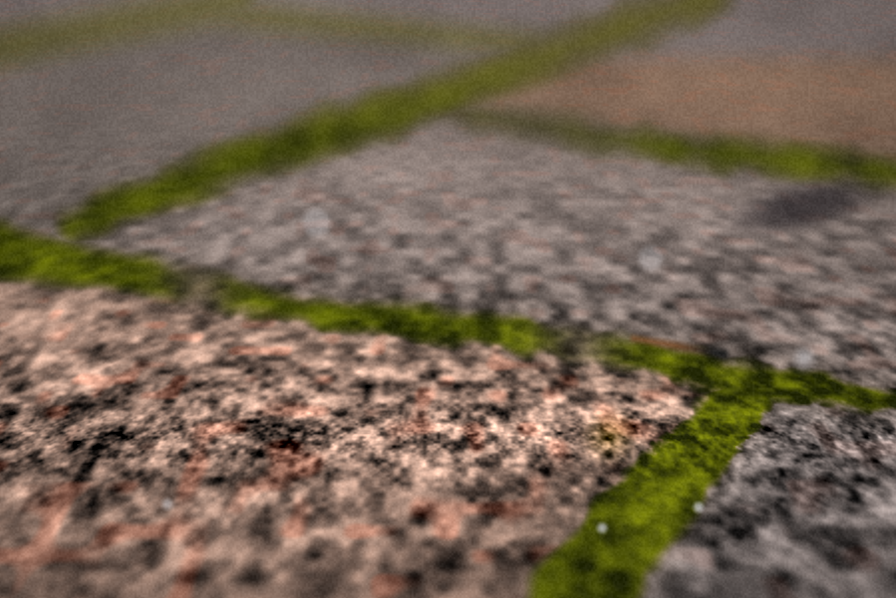
Give the GLSL for this texture, as a Shadertoy shader.

```glsl
const float FOCUS_Y = 0.27;
const float DEFOCUS = 0.03;
const float GRAIN_GAIN = 1.15;
const float FILM_GRAIN = 0.055;
const vec3 RED_BRICK = vec3(0.535, 0.435, 0.385);
const vec3 GREY_SLAB = vec3(0.495, 0.445, 0.425);
const vec3 FAR_LEFT = vec3(0.455, 0.415, 0.395);
const vec3 FAR_BRICK = vec3(0.53, 0.425, 0.355);
const vec3 FAR_GREY = vec3(0.50, 0.455, 0.445);
const vec3 NEAR_GREY = vec3(0.42, 0.385, 0.375);
const vec3 SOIL = vec3(0.34, 0.295, 0.255);
const vec3 MOSS_DARK = vec3(0.13, 0.15, 0.02);
const vec3 MOSS_LIGHT = vec3(0.44, 0.47, 0.05);
const vec3 MOSS_FAR = vec3(0.43, 0.40, 0.20);

float hash(vec2 p) {
    vec3 q = fract(vec3(p.xyx) * 0.1031);
    q += dot(q, q.yzx + 33.33);
    return fract((q.x + q.y) * q.z);
}

float noise(vec2 p) {
    vec2 i = floor(p), f = fract(p);
    f = f * f * (3.0 - 2.0 * f);
    return mix(mix(hash(i), hash(i + vec2(1, 0)), f.x),
               mix(hash(i + vec2(0, 1)), hash(i + vec2(1, 1)), f.x), f.y);
}

// Octaves fade out as the blur circle outgrows them
float grain(vec2 g, float depth, float blur) {
    float sum = 0.0, freq = 28.0;
    for (int i = 0; i < 4; i++) {
        float k = 2.0 * freq * depth * blur;
        sum += exp(-k * k) * (noise(g * freq + float(i) * 17.3) - 0.5);
        freq *= 1.9;
    }
    return sum;
}

// Tapered stroke: xy is the position, z the half width
float stroke(vec2 p, vec3 a, vec3 b) {
    vec2 d = b.xy - a.xy;
    float t = clamp(dot(p - a.xy, d) / dot(d, d), 0.0, 1.0);
    return length(p - a.xy - d * t) - mix(a.z, b.z, t);
}

float cover(float d, float soft) { return 1.0 - smoothstep(-soft, soft, d); }

float bump(float x, float centre, float width) {
    float t = (x - centre) / width;
    return exp(-t * t);
}

float spot(vec2 p, vec2 c, float r, float soft) { return cover(length(p - c) - r, soft); }

void mainImage(out vec4 fragColor, in vec2 fragCoord) {
    vec2 p = fragCoord / iResolution.y;
    float defocus = abs(p.y - FOCUS_Y);
    float blur = 0.002 + DEFOCUS * defocus;
    float soft = 0.006 + 0.042 * defocus;

    // Ground plane in perspective
    float depth = 1.0 / (1.35 - p.y);
    vec2 ground = vec2((p.x - 0.75) * depth, 1.6 * depth);
    float g = grain(ground, depth, blur);
    float mottle = noise(p * vec2(9.0, 14.0)) + 0.5 * noise(p * vec2(21.0, 30.0)) - 0.75;
    float ragged = (noise(p * 24.0) - 0.5) * 0.018 + g * 0.012;

    // Stones, separated by the joint lines
    float front = cover(p.y - (0.582 - 0.163 * p.x), soft);
    float right = cover(0.953 + 0.87 * p.y - p.x, soft);
    float left = cover(0.57 + 0.37 * p.x - p.y, soft);
    float back = cover(0.945 - 0.156 * p.x - p.y, soft);
    vec3 slab = GREY_SLAB * (0.86 + 0.22 * smoothstep(0.4, 0.75, p.y));
    vec3 stone = mix(slab, FAR_BRICK, back);
    stone = mix(stone, FAR_GREY, cover(0.905 - p.y, 0.03));
    stone = mix(stone, FAR_LEFT, left * cover(p.y - 0.955, 0.03));
    float rim = bump(p.y, 0.50 - 0.16 * p.x, 0.13);
    vec3 brick = RED_BRICK * (0.88 + 0.24 * rim);
    stone = mix(stone, mix(brick, NEAR_GREY, right), front);

    // Mineral speckle and coloured patches
    stone *= 1.0 + GRAIN_GAIN * g + 0.14 * mottle;
    float patches = smoothstep(0.62, 0.9, noise(ground * 24.0 + 5.0));
    stone += vec3(0.09, 0.0, -0.02) * patches * mix(0.35, 1.0, front * (1.0 - right));
    stone += vec3(0.12, 0.08, -0.08) * spot(p, vec2(1.02, 0.27), 0.02, 0.04);

    // Joints
    float cross = min(stroke(p, vec3(0.0, 0.582, 0.043), vec3(0.25, 0.535, 0.026)),
                      stroke(p, vec3(0.25, 0.535, 0.026), vec3(0.506, 0.482, 0.021)));
    cross = min(cross, stroke(p, vec3(0.506, 0.482, 0.021), vec3(0.86, 0.442, 0.025)));
    cross = min(cross, stroke(p, vec3(0.86, 0.442, 0.025), vec3(1.08, 0.402, 0.022)));
    cross = min(cross, stroke(p, vec3(1.08, 0.402, 0.022), vec3(1.27, 0.358, 0.03)));
    cross = min(cross, stroke(p, vec3(1.27, 0.358, 0.03), vec3(1.5, 0.329, 0.012)));
    float near = min(stroke(p, vec3(1.25, 0.335, 0.045), vec3(1.10, 0.165, 0.068)),
                     stroke(p, vec3(1.10, 0.165, 0.068), vec3(0.955, -0.01, 0.078)));
    float diagonal = min(stroke(p, vec3(0.12, 0.62, 0.025), vec3(0.447, 0.747, 0.03)),
                         stroke(p, vec3(0.447, 0.747, 0.03), vec3(0.70, 0.825, 0.031)));
    diagonal = min(diagonal, stroke(p, vec3(0.70, 0.825, 0.031), vec3(1.18, 1.005, 0.025)));
    float far = min(stroke(p, vec3(0.72, 0.82, 0.016), vec3(1.09, 0.757, 0.02)),
                    stroke(p, vec3(1.09, 0.757, 0.02), vec3(1.5, 0.712, 0.024)));
    float top = min(stroke(p, vec3(0.0, 0.922, 0.03), vec3(0.4, 1.0, 0.03)),
                    stroke(p, vec3(0.35, 0.98, 0.02), vec3(0.9, 0.925, 0.014)));
    float joint = min(min(cross, near), min(diagonal, far)) + ragged;

    // Shaded stone edges beside the joints
    float shade = exp(-max(joint, 0.0) / 0.022) * (0.62 - 0.4 * smoothstep(0.55, 0.9, p.y));
    vec3 col = mix(stone, SOIL * (0.85 + g), shade);
    col = mix(col, SOIL * (1.0 + g), 0.75 * cover(joint, soft));

    // Moss, thin in some stretches
    float bare = max(bump(p.x, 0.335, 0.055), bump(p.x, 0.97, 0.065));
    float moss = max(cover(cross + ragged, soft) * (1.0 - 0.85 * bare), cover(near + ragged, soft));
    moss = max(moss, 0.95 * cover(diagonal + ragged, soft));
    moss = max(moss, cover(far + ragged, soft) * mix(0.45, 0.85, smoothstep(0.95, 1.15, p.x)));
    moss = max(moss, 0.7 * cover(top, 0.035));
    float tuft = 0.46 + 0.9 * g + 0.45 * (noise(p * 26.0) - 0.5) + 0.35 * mottle;
    vec3 green = mix(MOSS_DARK, MOSS_LIGHT, clamp(tuft, 0.0, 1.2));
    green = mix(green, MOSS_FAR, 0.85 * smoothstep(0.72, 0.96, p.y));
    col = mix(col, green, moss);

    // Cast shadow, twig and pale chips
    vec2 s = p - vec2(1.345, 0.655);
    s.y -= 0.2 * s.x;
    col = mix(col, vec3(0.20, 0.18, 0.19), 0.8 * cover(length(s * vec2(0.32, 1.0)) - 0.031, 0.02));
    float twig = stroke(p, vec3(1.06, 0.434, 0.004), vec3(1.21, 0.408, 0.007));
    col = mix(col, mix(vec3(0.48, 0.32, 0.2), vec3(0.12), smoothstep(1.12, 1.2, p.x)), cover(twig, 0.008));
    float chips = 0.3 * max(spot(p, vec2(0.529, 0.628), 0.023, 0.008), spot(p, vec2(1.088, 0.568), 0.02, 0.008));
    chips = max(chips, 0.75 * max(spot(p, vec2(1.168, 0.152), 0.008, 0.006), spot(p, vec2(1.007, 0.117), 0.008, 0.006)));
    chips = max(chips, 0.55 * max(spot(p, vec2(0.28, 0.157), 0.008, 0.007), spot(p, vec2(1.345, 0.4), 0.014, 0.014)));
    col = mix(col, vec3(0.78, 0.78, 0.8), chips);

    // Corner falloff and film grain
    vec2 v = fragCoord / iResolution.xy - 0.5;
    col *= 1.06 - 0.42 * dot(v, v);
    col += FILM_GRAIN * (noise(p * 300.0) - 0.5);
    fragColor = vec4(clamp(col, 0.0, 1.0), 1.0);
}
```
